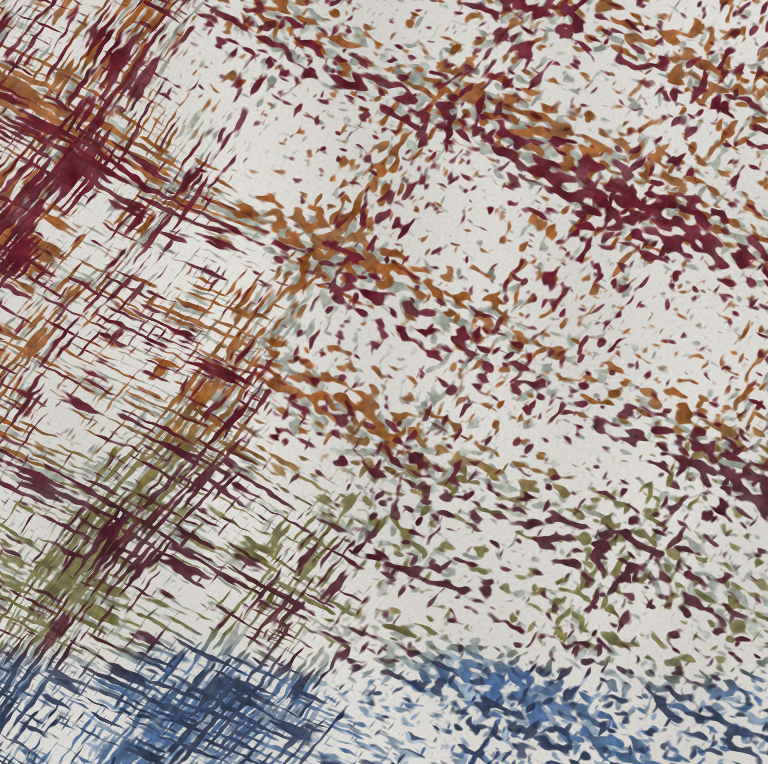
This texture is drawn by a Shadertoy shader. Its source:

```glsl
// Crossing bands of broken, dabbed ink threads printed on pale wrinkled cloth.

float hash(vec2 p) {
    vec3 q = fract(p.xyx * vec3(0.1031, 0.103, 0.0973));
    q += dot(q, q.yzx + 33.33);
    return fract((q.x + q.y) * q.z);
}

vec2 gradientAt(vec2 cell) {
    float angle = 6.2832 * hash(cell);
    return vec2(cos(angle), sin(angle));
}

float noise(vec2 p) {
    vec2 i = floor(p), f = fract(p);
    vec2 s = f * f * f * (f * (f * 6.0 - 15.0) + 10.0);
    vec2 e = vec2(0.0, 1.0);
    float low = mix(dot(gradientAt(i), f),
                    dot(gradientAt(i + e.yx), f - e.yx), s.x);
    float high = mix(dot(gradientAt(i + e.xy), f - e.xy),
                     dot(gradientAt(i + 1.0), f - 1.0), s.x);
    return mix(low, high, s.y);
}

// Each band holds its centre, width and strength
float bandDensity(float across, vec3 bands[7]) {
    float density = 0.0;
    for (int i = 0; i < 7; i++) {
        float d = (across - bands[i].x) / bands[i].y;
        density += bands[i].z * exp(-d * d);
    }
    return density;
}

float fallingBands(float across) {
    return bandDensity(across, vec3[7](
        vec3(1.20, 0.045, 0.75), vec3(1.03, 0.050, 1.05), vec3(0.77, 0.040, 1.0),
        vec3(0.60, 0.055, 0.75), vec3(0.48, 0.032, 0.65), vec3(0.36, 0.035, 0.7),
        vec3(0.20, 0.080, 0.55)));
}

float risingBands(float across) {
    return bandDensity(across, vec3[7](
        vec3(-0.60, 0.05, 0.75), vec3(-0.43, 0.055, 1.0), vec3(-0.28, 0.04, 0.75),
        vec3(-0.05, 0.055, 0.85), vec3(0.17, 0.045, 0.75), vec3(0.26, 0.028, 0.6),
        vec3(0.50, 0.045, 0.65)));
}

// Long thin threads turn into short dabs as dabs goes from 0 to 1
float inkCover(vec2 uv, float density, float dabs, float seed) {
    float thread = noise(uv * vec2(14.0, 150.0) + seed);
    float dab = noise(uv * vec2(42.0, 80.0) + seed * 1.7);
    float grain = noise(uv * vec2(70.0, 160.0) - seed);
    float n = 1.15 * mix(thread, dab, dabs) + 0.3 * grain;
    density *= 0.8 + 0.8 * noise(uv * vec2(3.5, 6.0) + seed);
    return smoothstep(-0.12, 0.12, n - 0.56 + 0.62 * density);
}

void mainImage(out vec4 fragColor, in vec2 fragCoord) {
    vec2 p = fragCoord / iResolution.y;

    // Hand-drawn wobble and the two thread directions
    vec2 q = p + 0.022 * vec2(noise(p * 3.0), noise(p * 3.0 + 40.0));
    q += 0.003 * vec2(noise(p * 60.0 + 9.0), noise(p * 60.0 + 70.0));
    vec2 falling = vec2(dot(q, vec2(0.90, -0.44)), dot(q, vec2(0.44, 0.90)));
    vec2 rising = vec2(dot(q, vec2(0.616, 0.788)), dot(q, vec2(0.788, -0.616)));

    // Regions of the print
    float wander = noise(p * 6.0 + 21.0);
    float dabs = smoothstep(0.30, 0.46, p.x + 0.25 * (p.y - 0.5) + 0.12 * wander);
    float blue = smoothstep(0.17, 0.10, p.y + 0.06 * wander);
    float olive = smoothstep(0.50, 0.32, p.y + 0.08 * wander);
    float extra = 0.22 * noise(p * 5.0 + 5.0) + 0.22 * blue + 0.10 * (1.0 - dabs);

    // Cloth with soft creases and fine weave
    vec3 color = vec3(0.85, 0.84, 0.82);
    color += 0.06 * noise(p * vec2(5.0, 2.5) + 3.0) + 0.035 * noise(p * 210.0);

    // Inks from pale sage through ochre to dark burgundy
    for (int i = 0; i < 3; i++) {
        float k = float(i);
        float shift = i == 0 ? 0.012 : (i == 1 ? 0.028 : -0.010);
        vec3 ink = i == 0 ? mix(vec3(0.60, 0.62, 0.58), vec3(0.50, 0.58, 0.66), blue)
                 : i == 1 ? mix(mix(vec3(0.55, 0.32, 0.15), vec3(0.43, 0.41, 0.24), olive),
                                vec3(0.27, 0.38, 0.54), blue)
                 : mix(mix(vec3(0.36, 0.11, 0.16), vec3(0.29, 0.13, 0.17), olive),
                       vec3(0.19, 0.23, 0.33), blue);
        float down = fallingBands(falling.y - shift) + extra;
        float up = risingBands(rising.y + shift) * mix(1.0, 0.8, dabs) + extra;
        float cover = max(inkCover(falling, down, dabs, 13.0 + 37.0 * k),
                          inkCover(rising, up, dabs, 151.0 + 43.0 * k));

        // Uneven pigment
        ink *= 1.0 + 0.35 * noise(p * 38.0 + 17.0 * k) + 0.25 * noise(p * 120.0 + k);
        color = mix(color, ink, cover * (0.90 + 0.25 * noise(p * 24.0 + 60.0 + k)));
    }
    fragColor = vec4(clamp(color, 0.0, 1.0), 1.0);
}
```
